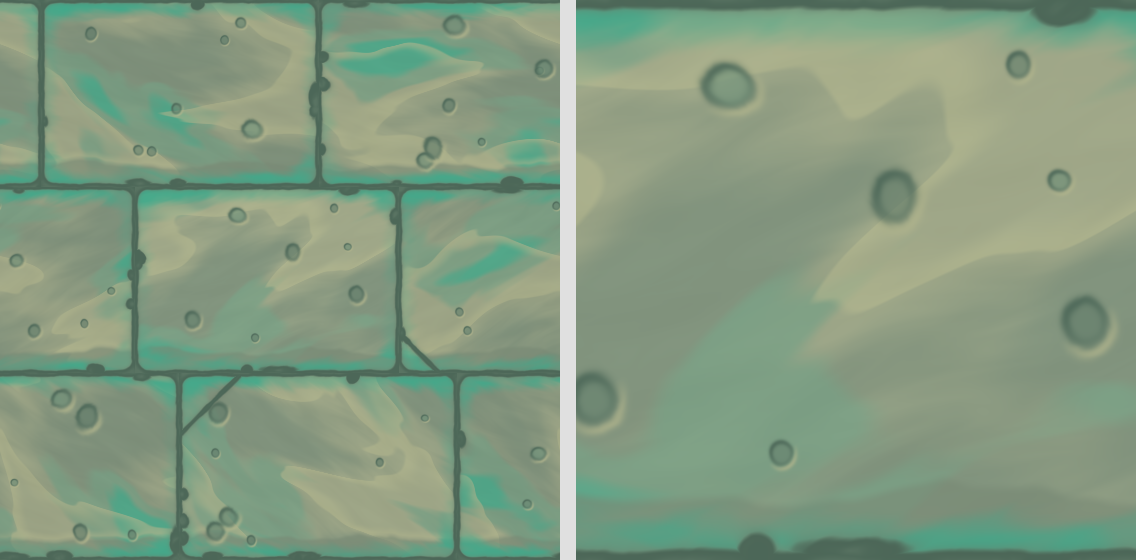
Left, the full canvas; right, a detail of the centre.
Reproduce this texture procedurally as a Shadertoy shader.

```glsl
// A wall of painted stone blocks: three staggered courses of two, tiling at the borders.
// Rounded-box distances shape each block; hashed loops cut chips and pits,
// and layered, warped sines paint the washes, ridges and teal rims.

const float ROWS = 3.0;
const vec3 JOINT_START = vec3(0.074, 0.241, 0.320);  // first joint, top row to bottom
const vec3 FIRST_WIDTH = vec3(0.495, 0.471, 0.496);  // width of the first block
const float JOINT = 0.0055;                          // half width of a joint
const float CORNER = 0.018;
const float SOFT = 0.0018;                           // painted edge softness
const int CHIPS = 6;
const int PITS = 7;

const vec3 MORTAR = vec3(0.30, 0.405, 0.345);
const vec3 CHIP_FLOOR = vec3(0.38, 0.48, 0.41);
const vec3 STONE_DARK = vec3(0.50, 0.57, 0.485);
const vec3 STONE_LIGHT = vec3(0.615, 0.645, 0.525);
const vec3 PALE = vec3(0.69, 0.705, 0.55);
const vec3 SEA = vec3(0.47, 0.62, 0.515);
const vec3 TEAL = vec3(0.25, 0.665, 0.545);

vec2 hash2(vec2 p) {
    vec3 a = fract(p.xyx * vec3(0.1031, 0.1030, 0.0973));
    a += dot(a, a.yzx + 33.33);
    return fract((a.xx + a.yz) * a.zy);
}

// Layered warped sines, roughly -1 to 1
float wash(vec2 p, float seed) {
    float sum = 0.0, amp = 0.58;
    for (int i = 0; i < 4; i++) {
        p += 0.55 * sin(p.yx * 1.1 + seed);
        sum += amp * sin(p.x + seed) * cos(p.y - seed * 1.7);
        p = mat2(1.5, 0.9, -0.9, 1.5) * p;
        amp *= 0.48;
    }
    return sum;
}

float roundBox(vec2 p, vec2 size, float r) {
    vec2 a = abs(p) - size + r;
    return length(max(a, 0.0)) + min(max(a.x, a.y), 0.0) - r;
}

// Crisp on one side of zero, fading out on the other
float ridge(float v, float fade) {
    return smoothstep(0.0, 0.035, v) * (1.0 - smoothstep(0.02, fade, v));
}

// Bites taken out of the block's edges
float chipEdges(vec2 q, vec2 size, vec2 id, float d, float rough) {
    for (int i = 0; i < CHIPS; i++) {
        vec2 h = hash2(id * 17.0 + float(i) * 5.3 + 2.0);
        vec2 k = hash2(id * 29.0 + float(i) * 3.7 + 8.0);
        float side = k.x < 0.5 ? -1.0 : 1.0;
        float along = (h.x * 2.0 - 1.0) * 0.85;
        bool level = i % 2 == 0;
        vec2 at = size * (level ? vec2(along, side) : vec2(side, along));
        vec2 r = vec2(mix(0.010, 0.036, h.y * h.y), mix(0.006, 0.014, k.y));
        r = level ? r : r.yx;
        float bite = (length((q - at) / r) - 1.0 + 0.3 * rough) * min(r.x, r.y);
        d = max(d, -bite);
    }
    return d;
}

// Round pits: dark on the upper left, a pale lip on the lower right
vec3 addPits(vec3 col, vec2 q, vec2 size, vec2 id, float rough) {
    for (int i = 0; i < PITS; i++) {
        vec2 h = hash2(id * 13.0 + float(i) * 7.1 + 4.0);
        vec2 k = hash2(id * 23.0 + float(i) * 9.7 + 1.0);
        vec2 c = q - (h * 2.0 - 1.0) * size * 0.86;
        float r = mix(0.007, 0.023, k.x * k.x * k.x);
        float l = length(c * vec2(1.0, 0.85 + 0.3 * k.y)) / r + 0.18 * rough;
        float facing = dot(c / (length(c) + 0.0005), vec2(0.6, -0.8));
        float lip = exp(-pow((l - 1.2) * 4.5, 2.0)) * max(facing, 0.0);
        float ring = exp(-pow((l - 0.85) * 4.5, 2.0)) * (0.55 - 0.3 * facing);
        float hollow = 1.0 - smoothstep(0.7, 1.1, l);
        col = mix(col, PALE, 0.75 * lip);
        col = mix(col, mix(CHIP_FLOOR, SEA, k.y * 0.7), hollow * 0.65);
        col = mix(col, MORTAR, ring);
    }
    return col;
}

void mainImage(out vec4 fragColor, in vec2 fragCoord) {
    vec2 uv = fragCoord / iResolution.xy;
    float soft = max(SOFT, 1.0 / iResolution.y);

    // Find the block and its centred coordinates
    float y = (1.0 - uv.y) * ROWS;
    int row = int(clamp(floor(y), 0.0, ROWS - 1.0));
    float x = fract(uv.x - JOINT_START[row]);
    float split = FIRST_WIDTH[row];
    float second = step(split, x);
    float width = mix(split, 1.0 - split, second);
    vec2 id = vec2(second, float(row)) + 1.0;
    vec2 q = vec2(x - second * split - 0.5 * width, (0.5 - fract(y)) / ROWS);
    vec2 size = vec2(0.5 * width, 0.5 / ROWS) - JOINT;
    vec2 tone = hash2(id * 41.0);
    float seed = 6.28 * tone.x + 2.0 * id.y;

    // Outline, chips, and a split-off corner on two blocks
    float rough = wash(q * 75.0, seed);
    float d = roundBox(q, size, CORNER) + 0.0018 * rough;
    d = chipEdges(q, size, id, d, rough);
    float cut = row == 2 && second < 0.5 ? 0.10 : row == 1 && second > 0.5 ? 0.062 : -1.0;
    vec2 corner = vec2(q.x + size.x, size.y + (row == 2 ? q.y * -1.0 : q.y));
    float crack = abs(corner.x + corner.y - cut) * 0.707 + 0.002 * rough;
    d = max(d, 0.0045 - crack);

    // Broad brushed washes, tilted differently on every block
    float tilt = (tone.y - 0.5) * 1.3;
    vec2 p = mat2(cos(tilt), sin(tilt), -sin(tilt), cos(tilt)) * q;
    float broad = wash(p * vec2(8.0, 16.0), seed);
    float patchy = wash(p * vec2(9.0, 19.0) + 3.0, seed + 2.4);
    float streak = wash(p * vec2(28.0, 110.0), seed + 1.0);
    vec3 col = mix(STONE_DARK, STONE_LIGHT, smoothstep(-0.5, 0.3, broad + 0.1 * streak));
    col = mix(col, SEA, 0.8 * smoothstep(0.08, 0.28, patchy + 0.05 * streak));
    col = mix(col, TEAL, 0.7 * smoothstep(0.42, 0.65, patchy + 0.05 * streak));
    col = mix(col, PALE, 0.6 * ridge(broad - 0.12, 0.35));
    col *= 1.0 + 0.018 * streak + 0.04 * (tone.x - 0.5);

    // Worn ledge above the lower edge
    float ledge = q.y + size.y - 0.034 - 0.014 * wash(vec2(q.x * 22.0, 1.0), seed);
    col = mix(col, STONE_DARK * 0.94, 0.6 * (1.0 - smoothstep(-0.006, 0.002, ledge)));
    col = mix(col, PALE, 0.45 * ridge(ledge * 6.0, 0.11) * smoothstep(-0.2, 0.3, broad));

    // Teal rims, strongest on the top and bottom edges
    float inset = -roundBox(q, size, 0.06);
    float level = smoothstep(0.55, 0.95, abs(q.y) / size.y);
    float broken = 0.45 + 0.55 * smoothstep(-0.3, 0.25, wash(q * vec2(14.0, 45.0), seed + 4.0));
    float rim = 1.0 - smoothstep(0.004, 0.030, inset + 0.010 * streak);
    col = mix(col, TEAL, rim * broken * mix(0.22, 0.9, level));

    col = addPits(col, q, size, id, rough);

    // Shaded edge, then mortar in the joints and chips
    col = mix(col, STONE_DARK * 0.85, 0.55 * exp(min(d, 0.0) / 0.003));
    float depth = smoothstep(0.002, 0.009, d);
    vec3 ground = mix(MORTAR, CHIP_FLOOR, 0.6 * depth * smoothstep(-0.4, 0.4, rough));
    col = mix(col, ground, smoothstep(-soft, soft, d));
    fragColor = vec4(col, 1.0);
}
```
